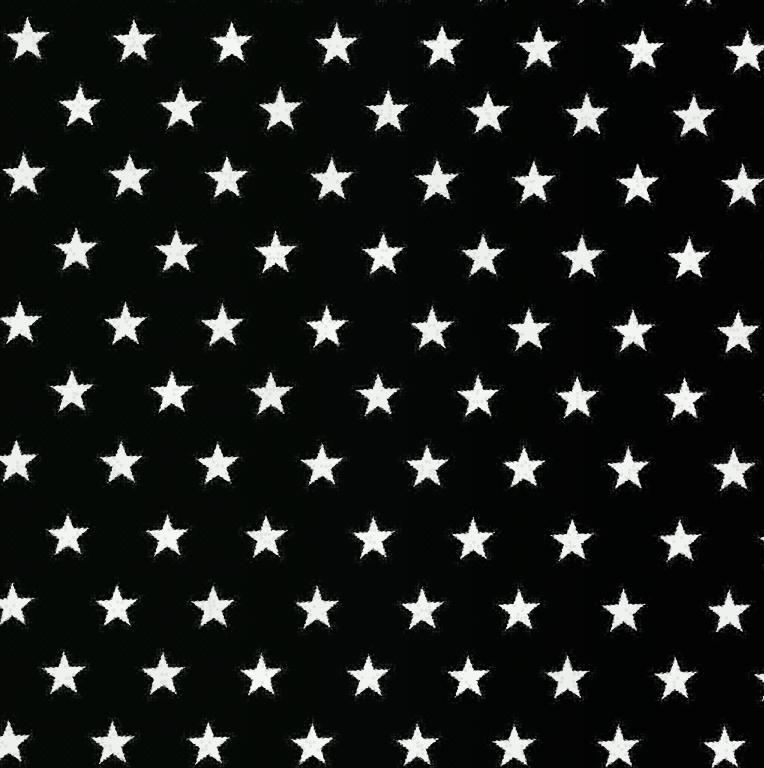
Give the GLSL for this pattern, as a Shadertoy shader.

```glsl
#define UNITS 768.0                 // canvas height in layout units
#define FIRST vec2(27.9, 40.4)      // centre of the top left star
#define PITCH vec2(102.35, 70.3)    // spacing across and down
#define RADIUS 22.3
#define INNER 0.42                  // inner corner radius / tip radius
#define DRIFT 1.9                   // leftward slip per row
#define WOBBLE 3.1                  // uneven column spacing
#define HALO 10.0                   // reach of stray specks
#define INK vec3(0.975, 0.982, 0.972)
#define CLOTH_LEFT vec3(0.018, 0.033, 0.022)
#define CLOTH_RIGHT vec3(0.008, 0.012, 0.009)

float hash(vec2 p) {
    vec3 q = fract(p.xyx * 0.1031);
    q += dot(q, q.yzx + 33.33);
    return fract((q.x + q.y) * q.z);
}

// One jittered dot per cell, in a fraction of the cells
float cellSpecks(vec2 p, float size, float density, float blur) {
    vec2 cell = floor(p / size);
    vec2 jitter = vec2(hash(cell + 7.0), hash(cell + 31.0)) - 0.5;
    float r = length(fract(p / size) - 0.5 - 0.4 * jitter);
    float dot1 = 1.0 - smoothstep(0.25 - blur, 0.55 + blur, r);
    return dot1 * step(hash(cell), density);
}

// Signed distance to a five pointed star, tip up
float starDistance(vec2 p, float radius, float inner) {
    const vec2 k1 = vec2(0.80902, -0.58779);
    const vec2 k2 = vec2(-k1.x, k1.y);
    p.x = abs(p.x);
    p -= 2.0 * max(dot(k1, p), 0.0) * k1;
    p -= 2.0 * max(dot(k2, p), 0.0) * k2;
    p.x = abs(p.x);
    p.y -= radius;
    vec2 edge = inner * vec2(-k1.y, k1.x) - vec2(0.0, 1.0);
    float h = clamp(dot(p, edge) / dot(edge, edge), 0.0, radius);
    return length(p - edge * h) * sign(p.y * edge.x - p.x * edge.y);
}

// Uneven row spacing as layered sines about the middle row
float rowOffset(float row) {
    float a = 0.62832 * (row - 5.0);
    return 2.8 * sin(a) - 1.9 * sin(2.0 * a) - 0.9 * sin(3.0 * a)
         + 1.6 * sin(2.0 * abs(a));
}

// Centre of a star, y down; col is fractional on staggered rows
vec2 starCentre(float col, float row) {
    float u = col / 7.0;
    float bow = 7.6 * u * (1.0 - u) * (1.0 - row / 5.0);
    float x = FIRST.x - DRIFT * row + (PITCH.x - 0.05 * row) * col
            + bow + WOBBLE * cos(2.0944 * col - 1.67);
    float tilt = (1.8 - 0.1 * row) * col;
    return vec2(x, FIRST.y + PITCH.y * row + rowOffset(row) + tilt);
}

void mainImage(out vec4 fragColor, in vec2 fragCoord) {
    float pixel = UNITS / iResolution.y;
    vec2 p = vec2(fragCoord.x, iResolution.y - fragCoord.y) * pixel;

    // Nearest star among the neighbouring rows and columns
    float d = 1e3;
    float tone = 1.0;
    float baseRow = round((p.y - FIRST.y) / PITCH.y);
    for (int j = -1; j <= 1; j++) {
        float row = baseRow + float(j);
        float stagger = 0.5 * mod(row, 2.0);
        float baseCol = round((p.x - FIRST.x + DRIFT * row) / PITCH.x - stagger);
        for (int i = -1; i <= 1; i++) {
            float col = baseCol + float(i) + stagger;
            vec2 q = p - starCentre(col, row);
            q.y = -q.y;
            q.y -= 0.04 * q.x;          // slight skew of the print
            q.y /= 1.03;
            float vary = hash(vec2(col * 2.0 + 40.0, row + 40.0));
            float s = starDistance(q, RADIUS + 0.8 * (vary - 0.5), INNER);
            if (s < d) {
                d = s;
                tone = 1.0 - 0.03 * vary;
            }
        }
    }

    // Ragged edge of the print
    d += 0.35 * sin(p.x * 1.3 + 2.0 * sin(p.y * 0.7))
       + 0.3 * sin(p.y * 1.7 + 1.5 * sin(p.x * 0.9));

    // Cloth, with faint specks around each star
    float blur = clamp(0.1 * pixel, 0.02, 0.2);
    vec3 cloth = mix(CLOTH_LEFT, CLOTH_RIGHT, smoothstep(0.25, 0.95, p.x / UNITS));
    cloth *= 1.0 + 0.15 * sin(p.x * 0.9) * sin(p.y * 0.8);
    float halo = 1.0 - smoothstep(1.0, HALO, d);
    cloth += 0.13 * halo * cellSpecks(p, 3.0, 0.5, blur);

    // Ink, thinned by the weave
    float weave = 0.5 + 0.5 * sin(p.x * 1.6) * sin(p.y * 1.6);
    vec3 ink = INK * tone * (1.0 - 0.03 * weave - 0.07 * cellSpecks(p, 4.0, 0.3, blur));

    float soft = max(1.0, 0.75 * pixel);
    float cover = 1.0 - smoothstep(-soft, soft, d);
    fragColor = vec4(mix(cloth, ink, cover), 1.0);
}
```
